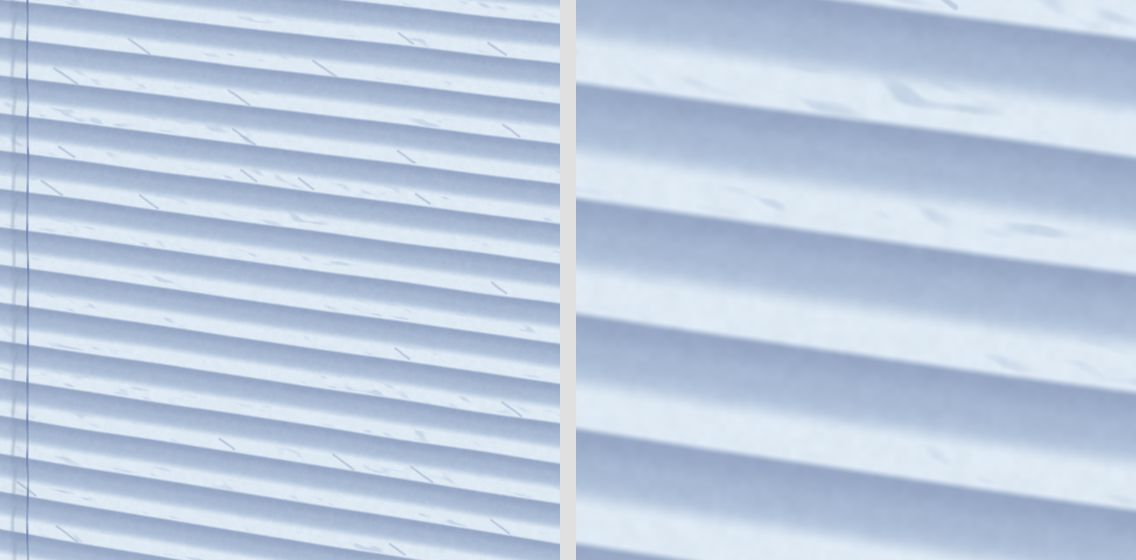
Left: the whole. Right: its middle third, enlarged.
Write a WebGL 2 fragment shader that draws this texture.

```glsl
#version 300 es
precision highp float;
// Tilted pale blue window blind slats with soft shading, faint scratches and a cord.

#define PITCH 0.0676        // slat spacing at the left side
#define FAN 0.0038          // growth of the spacing toward the right
#define TILT 0.115          // drop of the topmost slat across the canvas
#define TOP_OFFSET 0.002    // distance of the first edge from the top
#define EDGE_SOFT 0.085     // blur of the slat edge, in slat pitches
#define WAVER 0.035         // unevenness of the slats, in slat pitches
#define SCRATCH_COLUMNS 6.0
#define SCRATCH_CHANCE 0.24
#define CORD_X 0.0495
#define CORD_WIDTH 0.0017
#define GRAIN 0.014

uniform vec2 u_resolution;
out vec4 fragColor;

const vec3 DEEP = vec3(0.590, 0.660, 0.775);
const vec3 SHADE = vec3(0.655, 0.725, 0.828);
const vec3 MIDTONE = vec3(0.710, 0.780, 0.870);
const vec3 LIGHT = vec3(0.870, 0.915, 0.957);
const vec3 CORD = vec3(0.440, 0.520, 0.690);

float hash(vec2 p) {
    vec3 q = fract(vec3(p.xyx) * 0.1031);
    q += dot(q, q.yzx + 33.33);
    return fract((q.x + q.y) * q.z);
}

float noise(vec2 p) {
    vec2 cell = floor(p), f = fract(p);
    f = f * f * (3.0 - 2.0 * f);
    return mix(mix(hash(cell), hash(cell + vec2(1, 0)), f.x),
               mix(hash(cell + vec2(0, 1)), hash(cell + vec2(1, 1)), f.x), f.y);
}

float segment(vec2 p, vec2 halfSpan) {
    float along = clamp(dot(p, halfSpan) / dot(halfSpan, halfSpan), -1.0, 1.0);
    return length(p - halfSpan * along);
}

// Coverage of a line, kept at least about a pixel soft
float stroke(float dist, float width, float pixel) {
    return 1.0 - smoothstep(width * 0.3, width + pixel, abs(dist));
}

// Shade of one slat: t runs from its dark upper edge to its bright lower rim
vec3 slatColor(float t, float soft) {
    vec3 color = mix(DEEP, SHADE, smoothstep(0.0, 0.30, t));
    color = mix(color, MIDTONE, smoothstep(0.28, 0.54, t));
    color = mix(color, LIGHT, smoothstep(0.45, 0.66, t));
    return mix(color, DEEP, smoothstep(1.0 - soft, 1.0, t));
}

// Short slanted marks, scattered over the bright rims
float scratches(float x, float row, float t, float pitch, float pixel) {
    float column = floor(x * SCRATCH_COLUMNS);
    vec2 id = vec2(column, row + 7.0);
    float centre = (column + mix(0.25, 0.75, hash(id + 3.1))) / SCRATCH_COLUMNS;
    vec2 p = vec2(x - centre, (t - 0.77) * pitch);
    vec2 halfSpan = vec2(0.019, 0.011) * mix(0.6, 1.1, hash(id + 9.7));
    p.y += 0.0015 * (noise(vec2(x * 90.0, row)) - 0.5);
    float present = step(hash(id + 17.3), SCRATCH_CHANCE);
    return present * stroke(segment(p, halfSpan), 0.0022, pixel);
}

void main() {
    vec2 uv = gl_FragCoord.xy / u_resolution;
    float pixel = 1.0 / min(u_resolution.x, u_resolution.y);
    float x = uv.x, down = 1.0 - uv.y;

    // Slat number and position within the slat
    float pitch = PITCH + FAN * x;
    float level = (down - TOP_OFFSET - TILT * x) / pitch;
    level += WAVER * (noise(vec2(x * 7.0, level * 0.8 + 20.0)) - 0.5);
    float row = floor(level), t = level - row;
    vec3 color = slatColor(t, max(EDGE_SOFT, 1.5 * pixel / pitch));

    // Wispy smudges and scratches on the bright rims
    float rim = smoothstep(0.5, 0.65, t) * (1.0 - smoothstep(0.88, 1.0, t));
    float wisp = noise(vec2(x * 22.0 - t * 2.0, t * 7.0 + row * 13.0 + 40.0));
    wisp *= noise(vec2(x * 60.0 - t * 4.0, t * 9.0 + row * 31.0 + 60.0));
    color = mix(color, MIDTONE, 0.55 * rim * smoothstep(0.38, 0.8, wisp));
    float marks = scratches(x, row, t, pitch, pixel);
    color = mix(color, SHADE, 0.6 * marks * smoothstep(0.48, 0.6, t));

    // Cord, darkest where it passes each slat edge, and its bowed faint shadow
    float sway = 0.0022 * (noise(vec2(down * 28.0, 5.0)) - 0.5);
    float nearEdge = 1.0 - smoothstep(0.0, 0.4, min(t, 1.0 - t));
    float cord = stroke(x - CORD_X - sway, CORD_WIDTH, pixel);
    color = mix(color, CORD, cord * mix(0.5, 0.85, nearEdge));
    float bow = 0.024 + 0.014 * pow(1.0 - t, 3.0) + 2.0 * sway;
    float shadow = stroke(x - bow, 2.0 * CORD_WIDTH, pixel);
    color = mix(color, SHADE * 0.95, 0.4 * shadow);
    float band = smoothstep(0.014, 0.024, x) * (1.0 - smoothstep(0.042, 0.052, x));
    color -= 0.025 * band;

    // Fine grain
    color += GRAIN * (noise(uv * 240.0) + noise(uv * 110.0 + 50.0) - 1.0);
    fragColor = vec4(color, 1.0);
}
```
